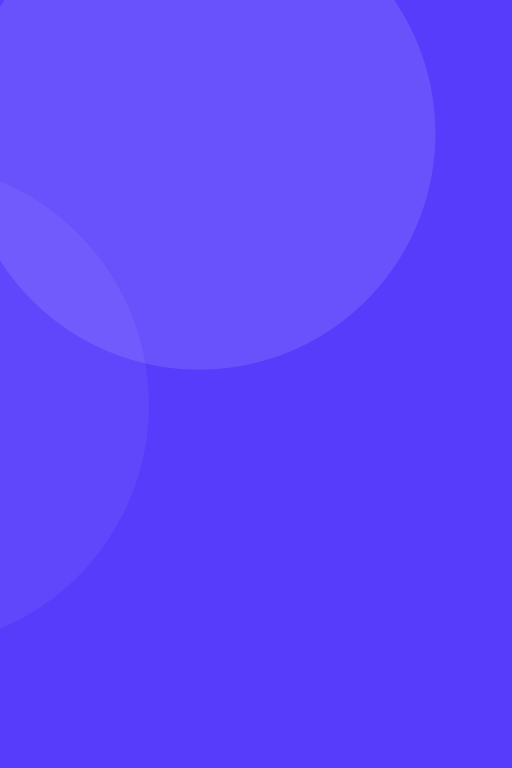
This background is drawn by a WebGL 2 fragment shader. Its source:

```glsl
#version 300 es
precision highp float;
// A flat violet-blue field with two large translucent white discs
// that overlap at the left. Each disc is a distance function with a
// smoothed edge, laid over the base; lengths are in canvas heights.

#define BASE_COLOR vec3(0.341, 0.237, 0.984)
#define VEIL_COLOR vec3(1.0)
#define UPPER_CENTER vec2(0.2594, 0.8262)
#define UPPER_RADIUS 0.3075
#define UPPER_OPACITY 0.11
#define LOWER_CENTER vec2(-0.1220, 0.4727)
#define LOWER_RADIUS 0.3158
#define LOWER_OPACITY 0.053

uniform vec2 u_resolution;
out vec4 fragColor;

// Coverage of a disc, smoothed across about one pixel.
float discCoverage(vec2 point, vec2 center, float radius) {
    float edgeWidth = 1.0 / u_resolution.y;
    float signedDistance = length(point - center) - radius;
    return clamp(0.5 - signedDistance / edgeWidth, 0.0, 1.0);
}

void main() {
    vec2 point = gl_FragCoord.xy / u_resolution.y;
    float upper = discCoverage(point, UPPER_CENTER, UPPER_RADIUS);
    float lower = discCoverage(point, LOWER_CENTER, LOWER_RADIUS);

    // Stack the two veils over the base.
    vec3 color = mix(BASE_COLOR, VEIL_COLOR, upper * UPPER_OPACITY);
    color = mix(color, VEIL_COLOR, lower * LOWER_OPACITY);
    fragColor = vec4(color, 1.0);
}
```
